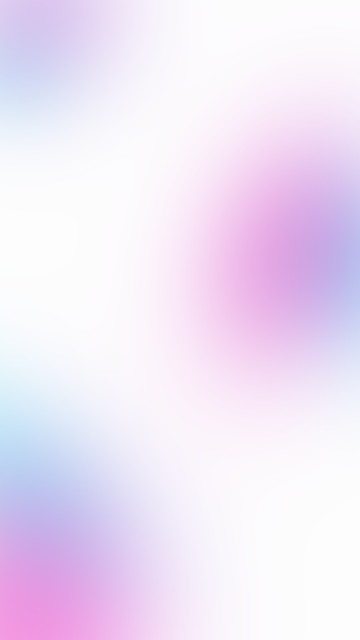
This background is drawn by a Shadertoy shader. Its source:

```glsl
// Soft pastel glows of pink, violet and blue on a near-white ground.
// Each glow is a tilted Gaussian ellipse that absorbs some light; the
// absorptions add up, and the exponential turns them into smooth colour.

// Gaussian falloff around a centre, with radii along its turned axes.
float glow(vec2 p, vec2 centre, vec2 radii, float angle) {
    float c = cos(angle), s = sin(angle);
    vec2 d = p - centre;
    vec2 q = vec2(c * d.x + s * d.y, c * d.y - s * d.x) / radii;
    return exp(-dot(q, q));
}

void mainImage(out vec4 fragColor, in vec2 fragCoord) {
    // Portrait space: x runs 0 to 0.5625, y runs 0 to 1
    vec2 p = fragCoord / iResolution.xy * vec2(0.5625, 1.0);
    vec3 absorbed = vec3(0.0);

    // Lower left: hot pink under a slanted band of sky blue
    absorbed += vec3(0.03, 0.52, 0.12) * glow(p, vec2(0.046, 0.030), vec2(0.180, 0.224), 0.0);
    absorbed += vec3(0.29, 0.03, 0.01) * glow(p, vec2(0.026, 0.258), vec2(0.221, 0.120), -0.70);

    // Upper left: pale violet fading down to blue
    absorbed += vec3(0.13, 0.24, 0.06) * glow(p, vec2(0.059, 0.987), vec2(0.141), 0.0);
    absorbed += vec3(0.13, 0.03, 0.01) * glow(p, vec2(0.007, 0.876), vec2(0.117, 0.089), 0.0);

    // Right: leaning orchid ellipse with a periwinkle edge
    absorbed += vec3(0.06, 0.41, 0.11) * glow(p, vec2(0.449, 0.603), vec2(0.189, 0.133), 1.245);
    absorbed += vec3(0.28, 0.08, 0.01) * glow(p, vec2(0.573, 0.583), vec2(0.115, 0.156), 0.0);

    vec3 ground = vec3(0.992, 0.992, 0.994);
    fragColor = vec4(ground * exp(-absorbed), 1.0);
}
```
